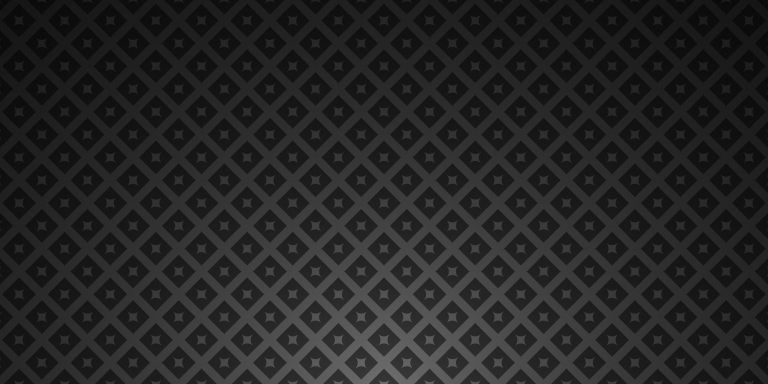
A WebGL 1 fragment shader for this pattern:

```glsl
precision highp float;
// Charcoal diagonal lattice with concave four-point studs, lit from the bottom centre.

uniform vec2 u_resolution;

// Lengths below are in canvas heights; shape sizes are in half periods.
const float HALF_PERIOD = 0.0594;
const float FIRST_ROW = 0.590;
const float DIAMOND_RADIUS = 0.74;
const float STUD_WAIST = 0.155;
const float STUD_FLARE = 1.45;
const float GRAIN_CELLS = 256.0;

float hash(vec2 p) {
  vec3 q = fract(vec3(p.xyx) * 0.1031);
  q += dot(q, q.yzx + 33.33);
  return fract((q.x + q.y) * q.z);
}

// Position relative to the nearest centre of a staggered grid.
vec2 staggeredCell(vec2 p) {
  vec2 diagonal = 0.5 * vec2(p.x + p.y, p.x - p.y);
  vec2 local = fract(diagonal + 0.5) - 0.5;
  return vec2(local.x + local.y, local.x - local.y);
}

float diamondDistance(vec2 p, float radius) {
  return (abs(p.x) + abs(p.y) - radius) * 0.70711;
}

// Square whose sides bow inward, leaving pointed corners.
float studDistance(vec2 p, float waist, float flare) {
  vec2 a = abs(p);
  float shortSide = min(a.x, a.y);
  return max(a.x, a.y) - waist - flare * shortSide * shortSide;
}

float coverage(float dist, float pixel) {
  return 1.0 - smoothstep(-0.7 * pixel, 0.7 * pixel, dist);
}

// Glow fading away from a source on the lower edge.
float lightAt(vec2 fromSource) {
  float reach = length(fromSource * vec2(0.85, 1.0));
  return 0.45 * exp(-1.15 * reach) - 0.02;
}

void main() {
  vec2 p = gl_FragCoord.xy / u_resolution.y;
  p.x -= 0.5 * u_resolution.x / u_resolution.y;
  float pixel = 1.0 / (u_resolution.y * HALF_PERIOD);
  vec2 cell = staggeredCell((p - vec2(0.0, FIRST_ROW)) / HALF_PERIOD);

  // Tones of the three layers
  float bandTone = lightAt(p);
  float diamondTone = bandTone * (0.50 - 0.04 * cell.y);
  float studTone = bandTone * 0.92 + 0.025;

  // Layers from back to front
  float diamond = coverage(diamondDistance(cell, DIAMOND_RADIUS), pixel);
  float stud = coverage(studDistance(cell, STUD_WAIST, STUD_FLARE), pixel) *
               coverage(diamondDistance(cell, 0.48), pixel);
  float tone = mix(bandTone, diamondTone, diamond);
  tone = mix(tone, studTone, stud);

  // Fine surface grain
  float grain = hash(floor(p * GRAIN_CELLS) + 400.0) - 0.5;
  tone += grain * 0.010;

  gl_FragColor = vec4(vec3(clamp(tone, 0.0, 1.0)), 1.0);
}
```
